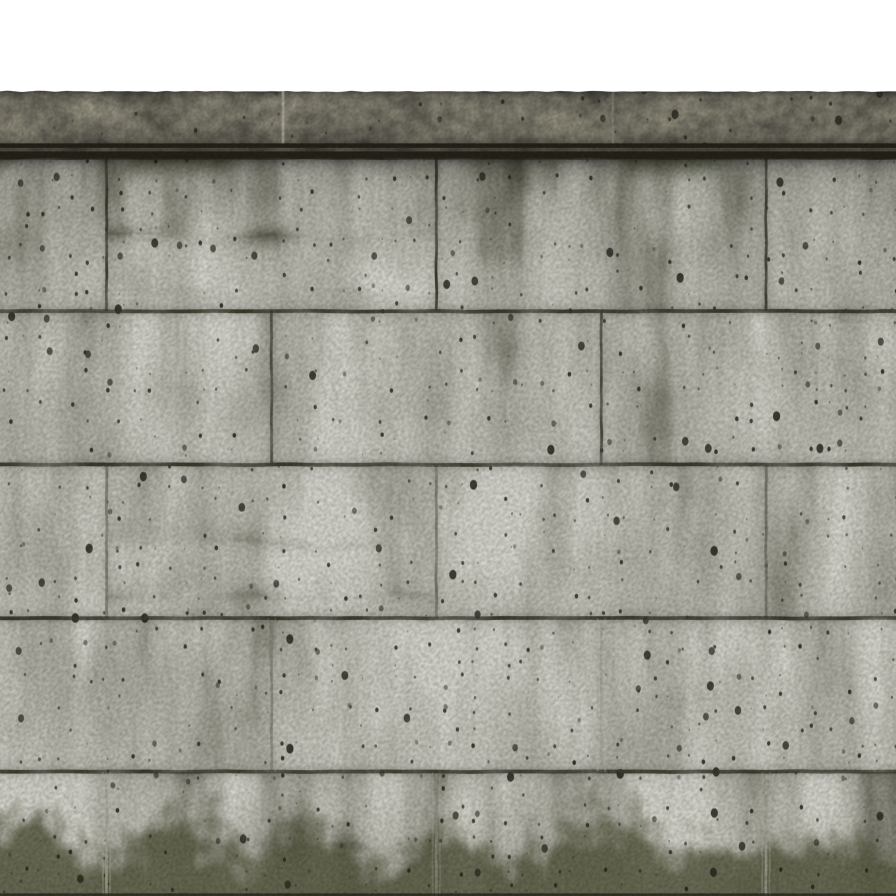
A Shadertoy shader for this texture:

```glsl
// Weathered concrete block wall in running bond, with a coping under a white sky.

// Layout, in canvas heights
const float COPING_TOP  = 0.898;
const float COPING_BASE = 0.840;
const float WALL_TOP    = 0.824;
const float COURSE_H    = 0.1713;
const float BLOCK_W     = 0.368;
const float FIRST_JOINT = 0.119;
const float COPING_JOINT = 0.316;
const float BED_HALF    = 0.0021;   // half width of horizontal joints
const float HEAD_HALF   = 0.0015;   // half width of vertical joints

// Weathering
const float STREAKS  = 0.95;
const float CLOUDS   = 0.55;
const float GRAIN    = 0.10;
const float MOSS_H   = 0.062;
const float PIT_RATE = 0.30;

const vec3 SKY    = vec3(1.0);
const vec3 PALE   = vec3(0.76, 0.76, 0.73);
const vec3 GREY   = vec3(0.61, 0.61, 0.57);
const vec3 GRIME  = vec3(0.33, 0.33, 0.28);
const vec3 MOSS   = vec3(0.31, 0.32, 0.23);
const vec3 JOINT  = vec3(0.22, 0.21, 0.16);
const vec3 MORTAR = vec3(0.66, 0.65, 0.60);
const vec3 COPING = vec3(0.44, 0.43, 0.38);
const vec3 SHADOW = vec3(0.13, 0.12, 0.09);

vec2 hash2(vec2 p) {
    vec3 q = fract(p.xyx * vec3(0.1031, 0.1030, 0.0973));
    q += dot(q, q.yzx + 33.33);
    return fract((q.xx + q.yz) * q.zy);
}

float cornerSlope(vec2 cell, vec2 offset) {
    float a = 6.2832 * hash2(cell).x;
    return dot(vec2(cos(a), sin(a)), offset);
}

// Gradient noise, roughly -0.7 to 0.7
float noise(vec2 p) {
    vec2 i = floor(p), f = fract(p), e = vec2(1.0, 0.0);
    vec2 w = f * f * f * (f * (f * 6.0 - 15.0) + 10.0);
    return mix(mix(cornerSlope(i, f), cornerSlope(i + e, f - e), w.x),
               mix(cornerSlope(i + e.yx, f - e.yx), cornerSlope(i + 1.0, f - 1.0), w.x), w.y);
}

float fbm(vec2 p) {
    float sum = 0.0, amp = 0.6;
    for (int i = 0; i < 4; i++) {
        sum += amp * noise(p);
        p = p * 2.03 + 17.7;
        amp *= 0.5;
    }
    return sum;
}

// Coverage of a line of given half width at distance d
float line(float d, float halfWidth, float px) {
    return 1.0 - smoothstep(halfWidth - px, halfWidth + px, d);
}

// Small round holes at two sizes
float pits(vec2 p, float px) {
    float cover = 0.0;
    for (int i = 0; i < 2; i++) {
        float size = 0.018 + 0.019 * float(i);
        vec2 cell = floor(p / size) + 91.0 * float(i);
        vec2 center = 0.25 + 0.5 * hash2(cell);
        vec2 rnd = hash2(cell + 41.3);
        float d = length((fract(p / size) - center) * vec2(1.0, 0.75)) * size;
        float here = step(rnd.x, PIT_RATE) * (0.35 + 0.65 * rnd.y);
        cover = max(cover, here * line(d, size * mix(0.04, 0.11, rnd.y), px));
    }
    return cover;
}

vec3 blockWall(vec2 p, float px) {
    float t = (WALL_TOP - p.y) / COURSE_H + 0.006 * noise(p * 22.0);
    float row = floor(t), f = fract(t);
    float s = (p.x - FIRST_JOINT + 0.001 * noise(p * 35.0)) / BLOCK_W - 0.5 * mod(row, 2.0);
    vec2 block = vec2(floor(s), row);

    // Runoff streaks, clouds, dirt below the ledge
    float streak = fbm(vec2(p.x * 15.0, p.y * 2.6 + row * 7.3));
    float cloud = fbm(p * 6.0 + 3.1);
    float grime = 0.29 + STREAKS * streak * (1.15 - 0.5 * f) + CLOUDS * cloud;
    grime += 0.14 * (hash2(block).y - 0.5) + 0.27 * smoothstep(0.62, 0.82, p.y);
    // Tide marks across alternate blocks
    float marked = (1.0 - mod(row, 2.0)) * step(abs(block.x), 0.5);
    float tide = exp(-14.0 * abs(f - 0.5 + 0.1 * cloud)) + exp(-14.0 * abs(f - 0.86 + 0.1 * streak));
    grime += marked * tide * (0.22 + 0.5 * noise(p * vec2(12.0, 30.0)));
    grime = clamp(grime, 0.0, 1.0);
    vec3 col = mix(mix(PALE, GREY, min(grime * 2.0, 1.0)), GRIME, max(grime * 2.0 - 1.0, 0.0));

    // Ragged moss rising from the ground
    float mossTop = MOSS_H + 0.09 * fbm(vec2(p.x * 13.0, p.y * 4.0)) + 0.03 * noise(p * 40.0);
    col = mix(col, MOSS, 0.85 * (1.0 - smoothstep(mossTop - 0.03, mossTop + 0.025, p.y)));
    col = mix(col, MOSS, 0.7 * smoothstep(0.79, 0.825, p.y) * smoothstep(0.0, 0.35, noise(p * 9.0 + 5.0)));
    col = mix(col, SHADOW, 0.85 * pits(p, px));

    // Joints: dark beds, and heads that fade to pale mortar lower down
    float bed = min(f, 1.0 - f) * COURSE_H, head = abs(s - round(s)) * BLOCK_W;
    float wear = 0.8 + 0.5 * noise(p * 28.0);
    float worn = smoothstep(0.5, 3.0, row) * (0.4 + 0.6 * hash2(vec2(round(s), row)).x);
    col *= 1.0 - 0.22 * exp(-bed / 0.005) - 0.18 * (1.0 - worn) * exp(-head / 0.004);
    col = mix(col, mix(JOINT, MORTAR, worn), wear * line(head, HEAD_HALF, px));
    col = mix(col, JOINT, clamp(wear, 0.0, 1.0) * line(bed, BED_HALF, px));
    col = mix(col, MORTAR, 0.35 * worn * line(abs(head - 0.004), 0.001, px));
    return mix(col, SHADOW, 0.75 * line(p.y, 0.003, px));
}

vec3 copingStone(vec2 p, float px) {
    float blotch = fbm(p * vec2(14.0, 24.0)) + 0.5 * noise(p * 75.0);
    vec3 col = COPING * (1.0 + 0.5 * blotch);
    col *= 1.0 - 0.4 * exp(-abs(COPING_TOP - p.y) / 0.006);
    col *= 1.0 - 0.3 * exp(-abs(p.y - COPING_BASE) / 0.008);
    float s = (p.x - COPING_JOINT) / BLOCK_W;
    float joint = line(abs(s - round(s)) * BLOCK_W, HEAD_HALF, px);
    col = mix(col, MORTAR, joint * (0.25 + 0.4 * step(abs(round(s)), 0.5)));
    return mix(col, SHADOW, 0.8 * pits(p + 4.0, px));
}

void mainImage(out vec4 fragColor, in vec2 fragCoord) {
    vec2 p = fragCoord / iResolution.y;
    float px = 0.75 / iResolution.y;

    vec3 col = blockWall(p, px);
    col *= 1.0 - 0.45 * exp(-max(WALL_TOP - p.y, 0.0) / 0.012);

    // Recessed ledge with a lit lip
    float lip = line(abs(p.y - 0.833), 0.002, px);
    vec3 ledge = mix(SHADOW, GRIME, lip * (0.65 + 0.5 * noise(p * 30.0)));
    col = mix(col, ledge, smoothstep(WALL_TOP - px, WALL_TOP + px, p.y));
    col = mix(col, copingStone(p, px), smoothstep(COPING_BASE - px, COPING_BASE + px, p.y));

    // Slanted surface grain
    vec2 slant = vec2(p.x + p.y, 1.6 * (p.y - p.x));
    col *= 1.0 + GRAIN * (noise(slant * 150.0) + 1.2 * noise(p * 230.0));

    float skyline = COPING_TOP + 0.0015 * noise(p.xx * vec2(60.0, 7.0));
    col = mix(col, SKY, smoothstep(skyline - px, skyline + px, p.y));
    fragColor = vec4(clamp(col, 0.0, 1.0), 1.0);
}
```
